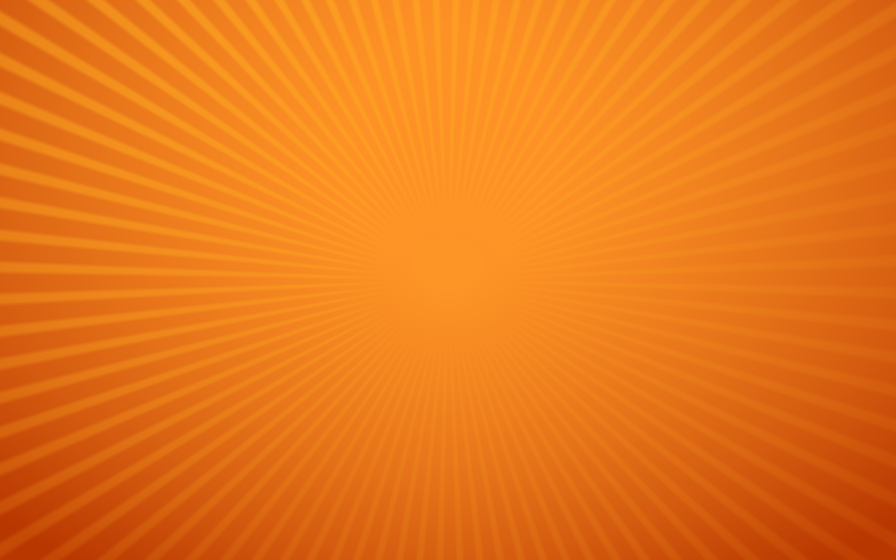
This background is drawn by a Shadertoy shader. Its source:

```glsl
// Orange sunburst: thin rays from the centre over a glow that darkens toward the lower corners.

const float TAU = 6.2831853;
const float RAY_COUNT = 88.0;

// Soft-edged rays, 1 on a ray and 0 between; pixelSize is in canvas heights.
float rayMask(vec2 p, float pixelSize) {
    float turn = (atan(p.y, p.x) + 0.0286) * RAY_COUNT / TAU;
    float offset = abs(fract(turn + 0.5) - 0.5);
    float soft = 0.07 + 0.7 * pixelSize * RAY_COUNT / (TAU * max(length(p), 0.01));
    return 1.0 - smoothstep(0.17 - soft, 0.17 + soft, offset);
}

// Brightness of the backdrop: widest at the upper middle.
float backdropLight(vec2 p) {
    float light = 0.97 - 0.74 * pow(abs(p.x), 1.5) + 0.52 * p.y - 1.15 * p.y * p.y;
    return clamp(light, 0.0, 0.97);
}

void mainImage(out vec4 fragColor, in vec2 fragCoord) {
    // Centred coordinates, one unit per canvas height
    vec2 p = (fragCoord - 0.5 * iResolution.xy) / iResolution.y;
    float radius = length(p);

    // Backdrop with a faint central glow
    vec3 rust = vec3(0.72, 0.21, 0.0);
    vec3 orange = vec3(1.0, 0.58, 0.15);
    vec3 color = mix(rust, orange, backdropLight(p));
    color += vec3(0.0, 0.015, 0.005) * exp(-90.0 * radius * radius);

    // Rays fade out at the centre, soften at the rim and peak at the upper left
    vec3 amber = vec3(1.0, 0.68, 0.13);
    float strength = clamp(0.24 - 0.27 * p.x + 0.45 * p.y, 0.13, 0.65);
    strength *= smoothstep(0.06, 0.22, radius) * (1.0 - 0.3 * smoothstep(0.5, 0.95, radius));
    color = mix(color, amber, strength * rayMask(p, 1.0 / iResolution.y));

    fragColor = vec4(clamp(color, 0.0, 1.0), 1.0);
}
```
